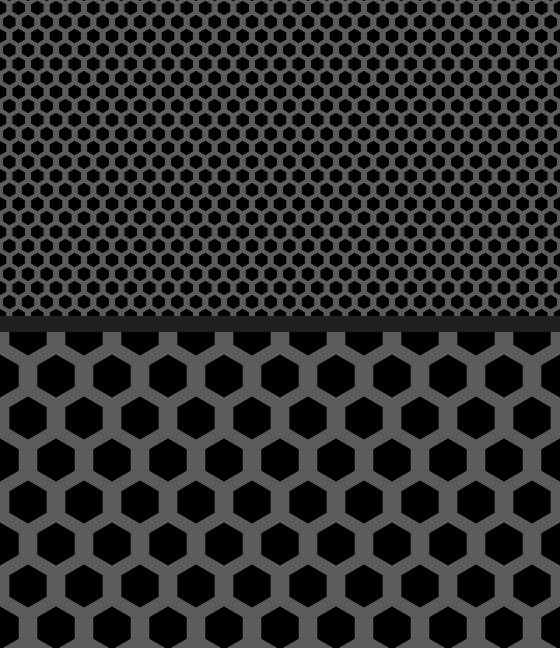
Top, the full canvas; bottom, a detail of the centre.
Give the GLSL for this pattern, as a Shadertoy shader.

```glsl
#define COLUMNS 30.0
#define ROW_STEP 0.75
#define HOLE_RADIUS 0.3333
#define MESH_COLOR vec3(0.36)
#define HOLE_COLOR vec3(0.0)

// Signed distance to a hexagon with upright sides; radius is the inradius
float hexagonDistance(vec2 p, float radius) {
    p = abs(p);
    return max(p.x, dot(p, vec2(0.5, 0.8660254))) - radius;
}

// Offset from the nearest centre of a rectangular lattice
vec2 latticeOffset(vec2 p, vec2 cell) {
    return (fract(p / cell + 0.5) - 0.5) * cell;
}

void mainImage(out vec4 fragColor, in vec2 fragCoord) {
    // One unit is one column pitch
    float pixel = COLUMNS / iResolution.x;
    vec2 p = fragCoord * pixel;

    // Even and odd rows form two interleaved lattices
    vec2 cell = vec2(1.0, 2.0 * ROW_STEP);
    float evenRows = hexagonDistance(latticeOffset(p, cell), HOLE_RADIUS);
    float oddRows = hexagonDistance(latticeOffset(p - 0.5 * cell, cell), HOLE_RADIUS);
    float hole = min(evenRows, oddRows);

    // Edge smoothed over one pixel
    float mesh = clamp(hole / pixel + 0.5, 0.0, 1.0);
    fragColor = vec4(mix(HOLE_COLOR, MESH_COLOR, mesh), 1.0);
}
```
